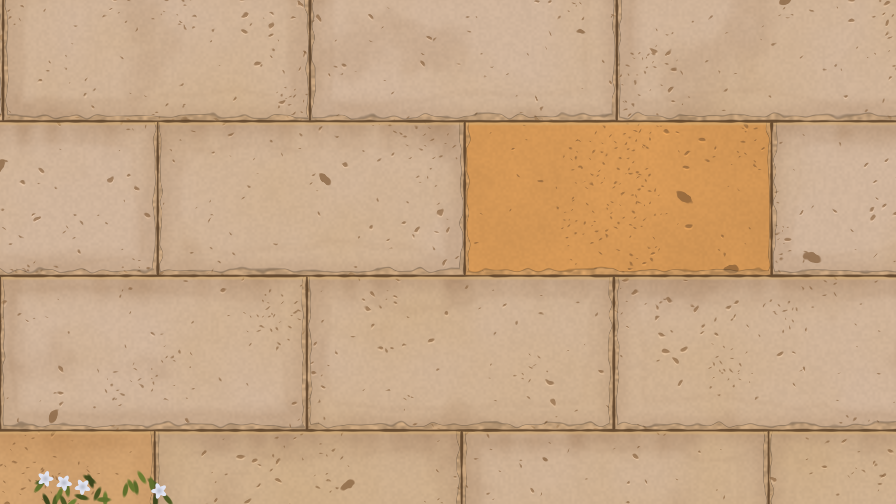
This texture is drawn by a WebGL 1 fragment shader. Its source:

```glsl
precision highp float;
// Sandstone wall in running bond: four rows of large weathered blocks, one orange.
// Cellular noise carves clustered pits, value noise gives stains and chipped edges,
// and a small flowering plant peeks over the lower edge. Lengths are canvas heights.

uniform vec2 u_resolution;

const vec2 BLOCK = vec2(0.609, 0.3067);
const float FIRST_JOINT = 0.146;      // height of the lowest horizontal joint
const float ODD_ROW_SHIFT = 0.310;
const float JOINT_HALF = 0.0022;
const vec2 ORANGE_BLOCK = vec2(1.0, 1.0);
const vec2 TAN_BLOCK = vec2(-1.0, -1.0);

const vec3 PALE = vec3(0.815, 0.705, 0.605);
const vec3 WARM = vec3(0.80, 0.675, 0.53);
const vec3 STAIN = vec3(0.70, 0.57, 0.45);
const vec3 ORANGE = vec3(0.82, 0.575, 0.315);
const vec3 CHIP = vec3(0.73, 0.585, 0.42);
const vec3 PIT = vec3(0.48, 0.335, 0.20);
const vec3 JOINT = vec3(0.34, 0.24, 0.15);
const vec3 LEAF = vec3(0.34, 0.39, 0.16);
const vec3 PETAL = vec3(0.88, 0.89, 0.94);

float hash(vec2 p) {
  vec3 q = fract(p.xyx * vec3(0.1031, 0.1030, 0.0973));
  q += dot(q, q.yzx + 33.33);
  return fract((q.x + q.y) * q.z);
}

float noise(vec2 p) {
  vec2 i = floor(p), f = fract(p);
  f = f * f * (3.0 - 2.0 * f);
  return mix(mix(hash(i), hash(i + vec2(1, 0)), f.x),
             mix(hash(i + vec2(0, 1)), hash(i + vec2(1, 1)), f.x), f.y);
}

float fbm(vec2 p) {
  float sum = 0.0, amp = 0.53;
  for (int i = 0; i < 4; i++) {
    sum += amp * noise(p);
    p = p * 2.03 + 17.1;
    amp *= 0.5;
  }
  return sum;
}

vec2 turn(vec2 v, float a) {
  return vec2(cos(a) * v.x - sin(a) * v.y, sin(a) * v.x + cos(a) * v.y);
}

// Signed distance to scattered oval pits, denser inside noisy clusters
float pits(vec2 p, float cells, float size, float sparse, float clustered) {
  vec2 q = p * cells, id = floor(q);
  float d = 1.0;
  for (int j = -1; j <= 1; j++) {
    for (int i = -1; i <= 1; i++) {
      vec2 c = id + vec2(i, j);
      float cluster = smoothstep(0.60, 0.88, noise(c / cells * 9.0));
      float present = step(hash(c + 41.3), sparse + clustered * cluster);
      vec2 v = q - c - vec2(hash(c + 3.7), hash(c + 19.1));
      v = turn(v, 2.4 * (hash(c + 8.5) - 0.5)) * vec2(0.65, 1.3);
      float radius = size * (0.35 + 0.65 * hash(c + 27.9));
      d = min(d, mix(1.0, length(v) - radius, present));
    }
  }
  return d / cells;
}

// Coverage of a signed distance, softened over about one pixel
float fill(float d) {
  return 1.0 - smoothstep(-0.8, 0.8, d * u_resolution.y);
}

vec3 stone(vec2 f, vec2 id) {
  vec2 s = f + floor(20.0 * vec2(hash(id + 50.0), hash(id + 71.0)));
  float top = BLOCK.y - f.y;
  float side = min(f.x, BLOCK.x - f.x);
  float edge = min(min(f.y, top), side);

  // Face tint, cloudy stains, rain streaks and tide marks
  float cloud = fbm(s * 4.5);
  float lowRow = 1.0 - step(-0.5, id.y);
  float warmth = 0.4 * hash(id + 90.0) + 0.35 * lowRow + 1.4 * (cloud - 0.45);
  vec3 col = mix(PALE, WARM, clamp(warmth, 0.0, 1.0));
  float rim = 1.0 - smoothstep(0.005, 0.055, edge + 0.05 * (cloud - 0.5));
  float streak = noise(vec2(s.x * 35.0, s.y * 4.0)) * (1.0 - smoothstep(0.0, 0.09, top));
  float tide = 1.0 - smoothstep(0.0, 0.012, abs(edge - 0.09 * cloud));
  float stain = 0.38 * rim + 0.5 * streak + 0.1 * tide;
  stain += 0.3 * smoothstep(0.55, 0.8, fbm(s * 7.0 + 5.0));
  float orange = 1.0 - step(0.5, distance(id, ORANGE_BLOCK));
  float tan_ = 1.0 - step(0.5, distance(id, TAN_BLOCK));
  col = mix(col, STAIN, stain * (1.0 - 0.65 * orange));
  col = mix(col, ORANGE * (0.94 + 0.15 * cloud), 0.93 * orange + 0.5 * tan_);
  col *= 0.98 + 0.04 * noise(s * 190.0);

  // Pits of three sizes with ragged outlines and a lit lower lip
  vec2 w = s + 0.005 * (vec2(noise(s * 110.0), noise(s * 110.0 + 31.0)) - 0.5);
  float medium = pits(w, 34.0, 0.17, 0.025, 0.45);
  float lip = pits(w + vec2(0.0, 0.003), 34.0, 0.17, 0.025, 0.45);
  col = mix(col, col * 1.09, fill(lip));
  col = mix(col, PIT, 0.60 * fill(medium));
  col = mix(col, PIT, 0.55 * fill(pits(w + 3.0, 78.0, 0.20, 0.035, 0.40)));
  col = mix(col, PIT, 0.65 * fill(pits(w + 7.0, 7.0, 0.085, 0.12, 0.1)));

  // Chipped borders, widest along the foot, and a sunlit upper arris
  float border = min(f.y, 1.5 * side);
  float inset = border - 0.004 - 0.014 * noise(s * 48.0);
  float grit = noise(s * vec2(110.0, 170.0));
  col = mix(col, mix(CHIP, col, 0.35) * (0.86 + 0.28 * grit), 0.8 * fill(inset));
  col *= 1.0 - 0.20 * (1.0 - smoothstep(0.0, 0.0025, abs(inset)));
  return mix(col, vec3(0.84, 0.68, 0.45), 0.6 * (1.0 - smoothstep(0.004, 0.010, top)));
}

// Leaves and five-petalled flowers along the lower left
vec3 plant(vec3 col, vec2 p) {
  for (int i = 0; i < 22; i++) {
    float k = float(i);
    vec2 c = vec2(0.06 + 0.28 * hash(vec2(k, 4.0)), 0.06 * hash(vec2(k, 9.0)));
    vec2 v = turn(p - c, 6.28 * hash(vec2(k, 13.0)));
    float d = length(v * vec2(0.35, 1.0)) - 0.0048;
    col = mix(col, LEAF * (0.7 + 0.6 * hash(vec2(k, 21.0))), fill(d));
  }
  for (int i = 0; i < 4; i++) {
    float k = float(i);
    vec2 v = p - vec2(0.09 + 0.037 * k + 0.115 * step(2.5, k), 0.05 - 0.008 * k);
    float r = length(v);
    float d = r - 0.016 * (0.78 + 0.22 * cos(5.0 * atan(v.y, v.x + 0.00001) + k));
    col = mix(col, PETAL * (0.84 + 0.16 * smoothstep(0.0, 0.01, r)), fill(d));
  }
  return col;
}

void main() {
  vec2 p = gl_FragCoord.xy / u_resolution.y;
  float row = floor((p.y - FIRST_JOINT) / BLOCK.y);
  vec2 start = vec2(ODD_ROW_SHIFT * mod(row, 2.0) + 0.003 * row, FIRST_JOINT);
  vec2 q = (p - start) / BLOCK;
  vec2 id = floor(q), f = fract(q) * BLOCK;

  vec3 col = stone(f, id);
  vec2 gap = min(f, BLOCK - f);
  float joint = min(gap.x, gap.y) - JOINT_HALF - 0.002 * (noise(p * 60.0) - 0.5);
  col = mix(col, JOINT, 0.85 * fill(joint));
  gl_FragColor = vec4(plant(col, p), 1.0);
}
```
